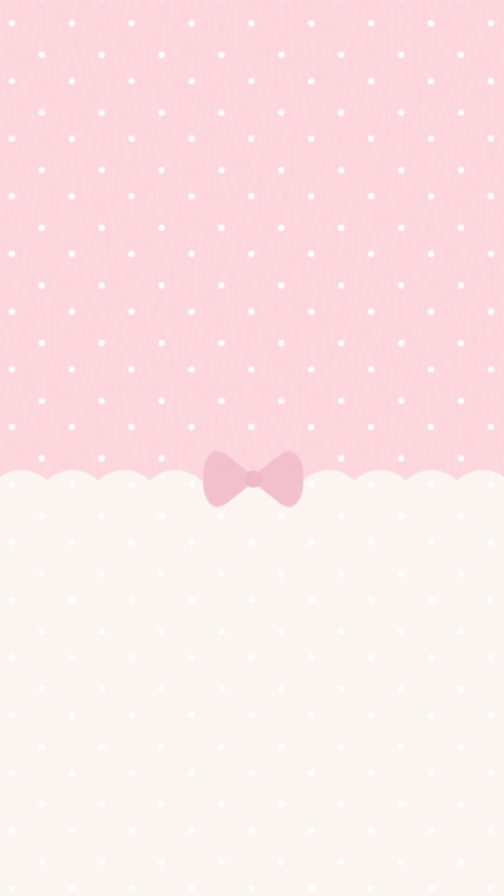
This background is drawn by a Shadertoy shader. Its source:

```glsl
#define PINK vec3(0.99, 0.843, 0.867)
#define CREAM vec3(0.986, 0.96, 0.948)
#define BOW_PINK vec3(0.95, 0.75, 0.80)
#define KNOT_PINK vec3(0.938, 0.725, 0.782)
#define DOT_WHITE vec3(1.0, 0.995, 0.99)
#define DOT_SPACING vec2(0.1188, 0.1144)
#define DOT_RADIUS 0.0063
#define SCALLOP_WIDTH 0.1017
#define SCALLOP_RADIUS 0.0727
#define SCALLOP_TOP 0.845
#define BOW_CENTER vec2(0.5025, 0.8272)
#define GRAIN 0.012

// Antialiased coverage of a signed distance, with a slightly soft edge
float cover(float dist) {
    float width = max(0.75 / iResolution.x, 0.0028);
    return 1.0 - smoothstep(-width, width, dist);
}

float smoothMax(float a, float b, float k) {
    float h = max(k - abs(a - b), 0.0) / k;
    return max(a, b) + 0.25 * k * h * h;
}

vec2 hashGradient(vec2 cell) {
    float angle = 6.2832 * fract(sin(dot(cell, vec2(127.1, 311.7))) * 43758.5);
    return vec2(cos(angle), sin(angle));
}

float gradientNoise(vec2 p) {
    vec2 i = floor(p), f = fract(p);
    vec2 u = f * f * (3.0 - 2.0 * f);
    vec2 e = vec2(1.0, 0.0);
    float a = dot(hashGradient(i), f);
    float b = dot(hashGradient(i + e.xy), f - e.xy);
    float c = dot(hashGradient(i + e.yx), f - e.yx);
    float d = dot(hashGradient(i + e.xx), f - e.xx);
    return mix(mix(a, b, u.x), mix(c, d, u.x), u.y);
}

// Distance to the nearest dot of a grid that passes through start
float dotGrid(vec2 p, vec2 start) {
    vec2 cell = (p - start) / DOT_SPACING;
    return length((cell - round(cell)) * DOT_SPACING) - DOT_RADIUS;
}

// Two interleaved grids, the second a little below the half step
float polkaDots(vec2 p) {
    vec2 start = vec2(0.0236, 1.7315);
    vec2 shift = vec2(0.5 * DOT_SPACING.x, -0.0625);
    return min(dotGrid(p, start), dotGrid(p, start + shift));
}

// Cream sheet with a border of repeated arcs
float scallopedSheet(vec2 p) {
    float x = (p.x - 0.1442) / SCALLOP_WIDTH;
    x = (x - round(x)) * SCALLOP_WIDTH;
    float y = max(p.y - SCALLOP_TOP + SCALLOP_RADIUS, 0.0);
    return length(vec2(x, y)) - SCALLOP_RADIUS;
}

// Mirrored wing: a wedge rounded off by a superellipse
float bowWings(vec2 q) {
    q = abs(q);
    float wedge = (q.y - 0.8 * q.x - 0.006) * 0.781;
    vec2 radii = vec2(0.0394, 0.0579);
    vec2 s = pow(abs(q - vec2(0.0602, 0.0)) / radii, vec2(2.4));
    float lobe = (pow(s.x + s.y, 1.0 / 2.4) - 1.0) * radii.x;
    lobe = q.x < 0.0602 ? q.y - radii.y : lobe;
    return smoothMax(wedge, lobe, 0.0116);
}

void mainImage(out vec4 fragColor, in vec2 fragCoord) {
    vec2 p = fragCoord / iResolution.x;

    // Paper and lower sheet
    float sheet = cover(scallopedSheet(p));
    vec3 color = mix(PINK, CREAM, sheet);

    // Dots, naturally fainter on the pale sheet
    color = mix(color, DOT_WHITE, cover(polkaDots(p)));

    // Bow and its knot
    vec2 q = p - BOW_CENTER;
    color = mix(color, BOW_PINK, cover(bowWings(q)));
    color = mix(color, KNOT_PINK, cover(length(q) - 0.0172));

    // Faint upright fibres, weaker on the sheet
    float fibre = gradientNoise(p * vec2(110.0, 45.0));
    color += GRAIN * mix(1.0, 0.5, sheet) * fibre;

    fragColor = vec4(color, 1.0);
}
```
